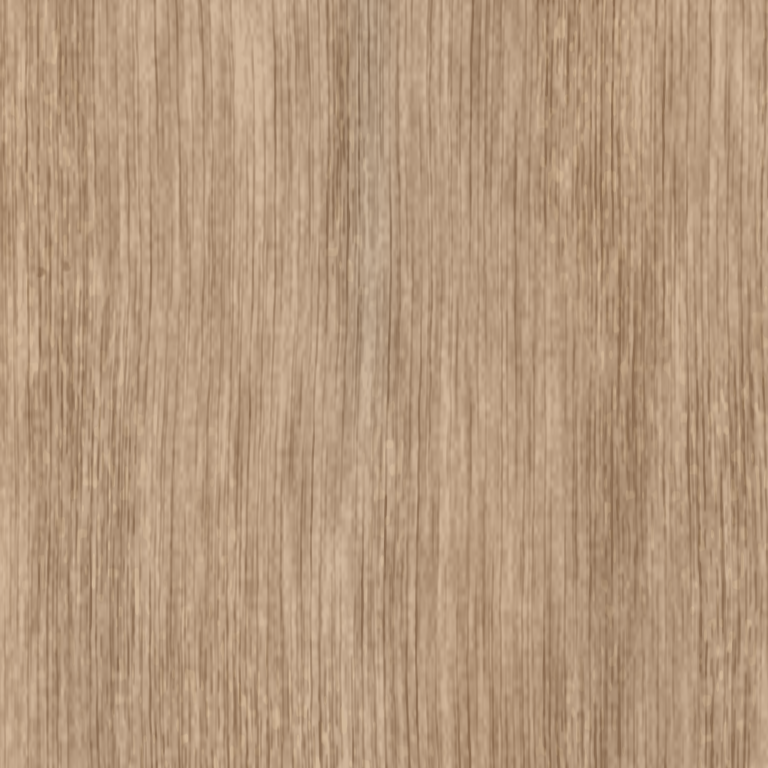
Give the GLSL for this texture, as a three.js fragment shader.

```glsl
varying vec2 vUv;

float hash(vec2 p) {
  vec3 q = fract(vec3(p.xyx) * 0.1031);
  q += dot(q, q.yzx + 33.33);
  return fract((q.x + q.y) * q.z);
}

float noise(vec2 p) {
  vec2 i = floor(p);
  vec2 f = fract(p);
  f = f * f * (3.0 - 2.0 * f);
  float low = mix(hash(i), hash(i + vec2(1.0, 0.0)), f.x);
  float high = mix(hash(i + vec2(0.0, 1.0)), hash(i + vec2(1.0, 1.0)), f.x);
  return mix(low, high, f.y);
}

// Noise centred on zero, stretched along the grain
float streak(vec2 p, float across, float along, float seed) {
  return noise(p * vec2(across, along) + seed * vec2(17.3, 31.7)) - 0.5;
}

// Thin broken lines, one in each column
float pores(vec2 p, float columns, float along, float seed) {
  float u = p.x * columns;
  float column = floor(u);
  float center = 0.3 + 0.4 * hash(vec2(column, seed));
  float wobble = 0.12 * streak(vec2(column, p.y), 7.31, 30.0, seed);
  float d = abs(fract(u) - center - wobble) / columns;
  float line = 1.0 - smoothstep(0.0004, 0.0024, d);
  float presence = noise(vec2(column * 5.0 + seed * 9.0, p.y * along + hash(vec2(seed, column)) * 40.0));
  return line * smoothstep(0.3, 0.65, presence);
}

void main() {
  // Bend the grain very slightly
  vec2 p = vUv;
  p.x += 0.022 * streak(vUv, 2.5, 1.8, 1.0) + 0.006 * streak(vUv, 8.0, 4.0, 2.0);
  p.x += 0.0012 * streak(vUv, 50.0, 30.0, 3.0);

  // Broad growth bands and coarse patches
  float band = streak(p, 8.0, 1.1, 4.0) + 0.6 * streak(p, 19.0, 1.8, 5.0);
  float rough = smoothstep(-0.05, 0.3, streak(p, 14.0, 2.2, 6.0) + 0.12 * (vUv.x - 0.5));

  // Layered streaks from wide to hair thin
  float tone = 0.72 + 0.27 * band - 0.14 * (vUv.x - 0.45) - 0.05 * rough;
  tone += 0.28 * streak(p, 48.0, 2.5, 7.0);
  tone += 0.42 * streak(p, 115.0, 6.0, 8.0);
  tone += 0.5 * streak(p, 220.0, 14.0, 9.0);
  tone += 0.44 * streak(p, 256.0, 100.0, 10.0);

  // Long pores everywhere, short ones in the coarse patches
  tone -= 0.5 * pores(p, 72.0, 4.0, 1.0);
  tone -= 0.36 * pores(p + 0.37, 103.0, 11.0, 2.0);
  tone -= 0.5 * rough * pores(p + 0.71, 140.0, 42.0, 3.0);

  // Pale flecks beside the coarse pores
  float fleck = smoothstep(0.16, 0.36, streak(p, 190.0, 60.0, 11.0));
  tone += 0.28 * fleck * (0.25 + 0.75 * rough);

  // Two small knots
  for (int i = 0; i < 2; i++) {
    vec2 knot = vec2(0.055 + 0.033 * float(i), 0.647 + 0.007 * float(i));
    vec2 d = vUv - knot;
    d += 0.006 * vec2(streak(vUv, 120.0, 120.0, 12.0), streak(vUv, 120.0, 120.0, 13.0));
    tone -= 0.7 * (1.0 - smoothstep(0.002, 0.009, length(d)));
  }

  // Tone to colour, with a slight grey and golden drift
  vec3 color = mix(vec3(0.61, 0.49, 0.38), vec3(0.79, 0.68, 0.57), clamp(tone, -0.3, 1.2));
  float grey = (1.0 - smoothstep(0.0, 0.05, abs(p.x - 0.48))) * smoothstep(0.35, 0.6, vUv.y);
  color += vec3(-0.03, -0.018, -0.01) * grey;
  color += vec3(0.004, 0.002, -0.012) * fleck * rough;
  color += vec3(0.012, 0.0, -0.012) * streak(p, 6.0, 1.5, 14.0);
  gl_FragColor = vec4(color, 1.0);
}
```
